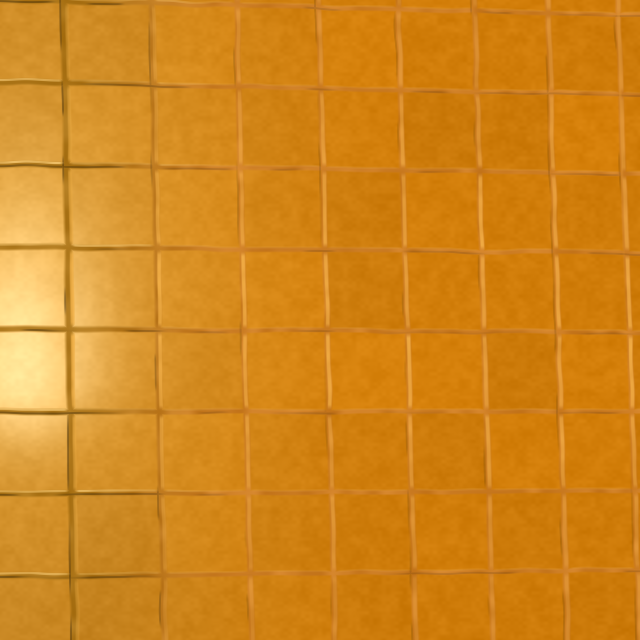
This texture is drawn by a three.js fragment shader. Its source:

```glsl
// Glossy amber wall tiles in a slightly skewed grid, with soft grout and a glare from the left
varying vec2 vUv;

float hash(vec2 p) {
  p = fract(p * vec2(0.1731, 0.2947) + 0.137);
  p += dot(p, p.yx + 19.19);
  return fract(p.x * p.y * 37.3);
}

float noise(vec2 p) {
  vec2 i = floor(p), f = fract(p);
  f = f * f * (3.0 - 2.0 * f);
  return mix(mix(hash(i), hash(i + vec2(1.0, 0.0)), f.x),
             mix(hash(i + vec2(0.0, 1.0)), hash(i + vec2(1.0, 1.0)), f.x), f.y);
}

// Soft line of the given half width around zero
float line(float d, float halfWidth) {
  return 1.0 - smoothstep(halfWidth * 0.4, halfWidth * 1.5, abs(d));
}

// Grid coordinates with joints at whole numbers; columns narrow to the right
vec2 tileGrid(vec2 p) {
  float x = p.x + (p.y - 0.48) * (0.015 + 0.02 * p.x);
  float col = (0.141 - sqrt(0.01988 - 0.0092 * (x - 0.109))) / 0.0046;
  float row = (p.y - 0.357) / (0.1288 - 0.005 * p.x) + 2.0;
  return vec2(col, row);
}

void main() {
  vec2 p = vUv;
  vec2 wobble = vec2(noise(p * 23.0), noise(p * 23.0 + 40.0)) - 0.5;
  vec2 grid = tileGrid(p + wobble * 0.003);
  vec2 tile = floor(grid);
  vec2 joint = floor(grid + 0.5);
  vec2 d = (grid - joint) * vec2(0.141 - 0.0046 * grid.x, 0.1265);
  vec2 inTile = fract(grid) - 0.5;

  // Glaze: duller on the left, deeper orange on the right
  vec3 color = mix(vec3(0.80, 0.53, 0.12), vec3(0.82, 0.49, 0.035), smoothstep(0.0, 0.65, p.x));
  color *= 0.97 + 0.05 * hash(tile + 7.0);
  color *= 1.0 - 0.05 * smoothstep(0.35, 0.0, p.y) * smoothstep(0.5, 0.0, p.x);
  color += 0.035 * (noise(p * 65.0) - 0.5) + 0.025 * (noise(p * vec2(150.0, 190.0)) - 0.5);

  // Wide sheen and a sharper glare that breaks at each tile
  vec2 sheen = (p - vec2(0.0, 0.56)) / vec2(0.38, 0.42);
  color += vec3(0.07, 0.09, 0.10) * exp(-dot(sheen, sheen));
  vec2 tilt = vec2(hash(tile + 3.0), hash(tile + 11.0)) - 0.5;
  vec2 glare = p - vec2(0.035, 0.43) + tilt * vec2(0.02, 0.05) + inTile * vec2(0.02, 0.025);
  glare /= vec2(0.125, glare.y > 0.0 ? 0.23 : 0.11);
  color += vec3(0.20, 0.29, 0.39) * exp(-dot(glare, glare));

  // Grout joints, olive on the left and pinkish brown elsewhere
  float nearLeft = 1.0 - smoothstep(0.08, 0.38, p.x);
  vec3 grout = mix(vec3(0.80, 0.49, 0.15), vec3(0.65, 0.44, 0.08), nearLeft);
  grout += 0.10 * (noise(p * 48.0) - 0.5);
  float upright = line(d.x, 0.0046 + 0.0015 * nearLeft);
  float level = line(d.y, 0.0037 + 0.001 * nearLeft);
  color = mix(color, grout, max(upright, level) * 0.9);

  // Thin worn shadows beside the joints
  float wornUpright = line(d.x + 0.0055, 0.0016) * smoothstep(0.5, 0.8, noise(vec2(joint.x * 5.0, p.y * 19.0)));
  float wornLevel = line(d.y + 0.002, 0.0016) * smoothstep(0.45, 0.8, noise(vec2(p.x * 18.0, joint.y * 5.0)));
  color *= 1.0 - 0.28 * max(wornUpright, wornLevel) * (0.4 + 0.6 * nearLeft);

  // Bright glints along upright joints, fading at the crossings
  float midHeight = exp(-pow((p.y - 0.52) / 0.32, 2.0));
  float uprightGlint = line(d.x - 0.001 - 0.004 * nearLeft, 0.003)
    * smoothstep(0.002, 0.012, abs(d.y))
    * (0.25 + 0.6 * midHeight) * (0.65 + 0.35 * hash(vec2(joint.x, tile.y)))
    * (0.75 + 0.25 * noise(p * vec2(20.0, 70.0)));
  color = mix(color, vec3(0.98, 0.72, 0.30), uprightGlint);

  // Glints on the lower rims of the tiles, strongest at the left
  float levelGlint = line(d.y - 0.0035, 0.0018) * smoothstep(0.003, 0.012, abs(d.x))
    * (0.12 + 0.75 * nearLeft * hash(vec2(tile.x + 5.0, joint.y)))
    * (0.6 + 0.4 * noise(p * vec2(45.0, 20.0)));
  color = mix(color, vec3(0.98, 0.80, 0.46), levelGlint);

  // Faint second edge along the right border
  float border = line(p.x - 0.966 - 0.022 * (1.0 - p.y), 0.002) * smoothstep(0.4, 0.9, p.y);
  color = mix(color, vec3(0.87, 0.58, 0.20), border * 0.4);

  gl_FragColor = vec4(clamp(color, 0.0, 1.0), 1.0);
}
```
